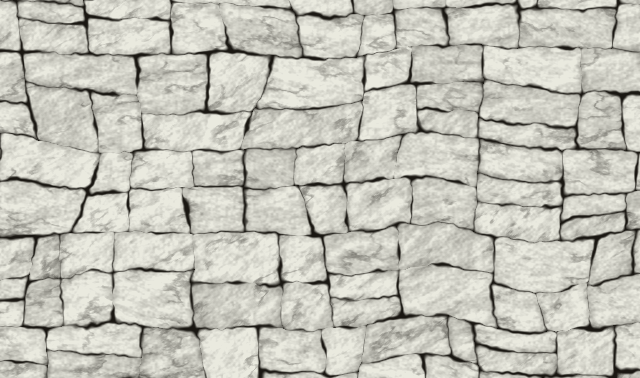
Reproduce this texture procedurally as a Shadertoy shader.

```glsl
float hash(vec2 p) {
    return fract(sin(dot(p, vec2(127.1, 311.7))) * 43758.5);
}

float noise(vec2 p) {
    vec2 i = floor(p), f = fract(p);
    f = f * f * (3.0 - 2.0 * f);
    return mix(mix(hash(i), hash(i + vec2(1, 0)), f.x),
               mix(hash(i + vec2(0, 1)), hash(i + vec2(1, 1)), f.x), f.y);
}

float fbm(vec2 p) {
    float sum = 0.0, amp = 0.5;
    for (int i = 0; i < 5; i++) {
        sum += amp * noise(p);
        p = mat2(1.6, 1.2, -1.2, 1.6) * p + 3.7;
        amp *= 0.5;
    }
    return sum;
}

float smoothMin(float a, float b, float k) {
    float h = max(k - abs(a - b), 0.0) / k;
    return min(a, b) - h * h * k * 0.25;
}

// Splits staggered blocks by tilted cuts; returns joint distance and stone seed
vec3 stoneWall(vec2 p) {
    vec2 block = vec2(0.58, 0.245);
    float band = floor(p.y / block.y);
    p.x += block.x * hash(vec2(band, 4.3));
    vec2 seed = vec2(floor(p.x / block.x), band) + 11.0;
    vec2 q = mod(p, block), lo = vec2(0), hi = block;
    vec2 border = min(q, block - q);
    float d = smoothMin(border.x, border.y, 0.013);

    for (int i = 0; i < 5; i++) {
        vec2 size = hi - lo;
        float smallest = mix(0.02, 0.04, hash(seed + 5.1));
        if (size.x * size.y < smallest && size.y < 0.17) break;
        bool upright = size.x > 1.8 * size.y;
        float ratio = mix(0.37, 0.63, hash(seed + 1.3));
        if (upright && hash(seed + 8.9) < 0.2) ratio = ratio < 0.5 ? 0.2 : 0.8;
        float tilt = hash(seed + 2.7) - 0.5;
        vec2 cut = mix(lo, hi, ratio), mid = 0.5 * (lo + hi);
        float side = upright ? q.x - cut.x + 0.5 * tilt * (q.y - mid.y)
                             : q.y - cut.y + 0.18 * tilt * (q.x - mid.x);
        d = smoothMin(d, abs(side), 0.013);
        if (upright) {
            if (side > 0.0) lo.x = cut.x; else hi.x = cut.x;
        } else {
            if (side > 0.0) lo.y = cut.y; else hi.y = cut.y;
        }
        seed = seed * 1.37 + (side > 0.0 ? vec2(3.1, 1.9) : vec2(7.7, 5.3));
    }
    return vec3(d, seed);
}

void mainImage(out vec4 fragColor, in vec2 fragCoord) {
    vec2 uv = fragCoord / iResolution.y;

    // Uneven courses and rough stone outlines
    vec2 p = uv + 0.06 * (vec2(noise(uv * 3.5), noise(uv * 3.5 + 31.0)) - 0.5);
    p += 0.012 * (vec2(noise(uv * 17.0 + 7.0), noise(uv * 17.0 + 53.0)) - 0.5);
    p += 0.006 * (vec2(noise(uv * 70.0), noise(uv * 70.0 + 17.0)) - 0.5);
    vec3 wall = stoneWall(p + vec2(0.2, 0.11));
    float d = wall.x;
    vec2 seed = wall.yz;

    // Chiselled relief, with strata turned a little on every stone
    float angle = mix(-0.3, 0.7, hash(seed + 6.1));
    mat2 turn = mat2(cos(angle), -sin(angle), sin(angle), cos(angle));
    vec2 s = turn * uv * vec2(13.0, 13.0) + 9.0 * hash(seed);
    s.y *= 2.0;
    float relief = fbm(s) - fbm(s + vec2(-0.05, 0.13));
    float crease = 1.0 - smoothstep(0.0, 0.09, abs(fbm(s * 1.1 + 40.0) - 0.48));
    crease *= smoothstep(0.35, 0.85, noise(s * 1.3 + 13.0));

    float tone = 0.94 + 0.12 * (hash(seed + 3.3) - 0.5);
    tone += 0.85 * relief - 0.26 * crease;
    tone += 0.16 * (fbm(uv * 26.0) - 0.5);
    tone += 0.14 * (noise(uv * 150.0) - 0.5);
    tone -= 0.2 * (1.0 - smoothstep(0.0, 0.02, d)) * noise(uv * 30.0 + 5.0);

    // Dark joints of changing width
    float width = mix(-0.0065, 0.0022, noise(uv * 24.0 + 71.0));
    float face = smoothstep(width, width + 0.0075, d);
    tone = clamp(tone, 0.0, 1.02) * face;

    vec3 gap = vec3(0.10, 0.09, 0.07), limestone = vec3(0.90, 0.90, 0.86);
    fragColor = vec4(mix(gap, limestone, tone), 1.0);
}
```
